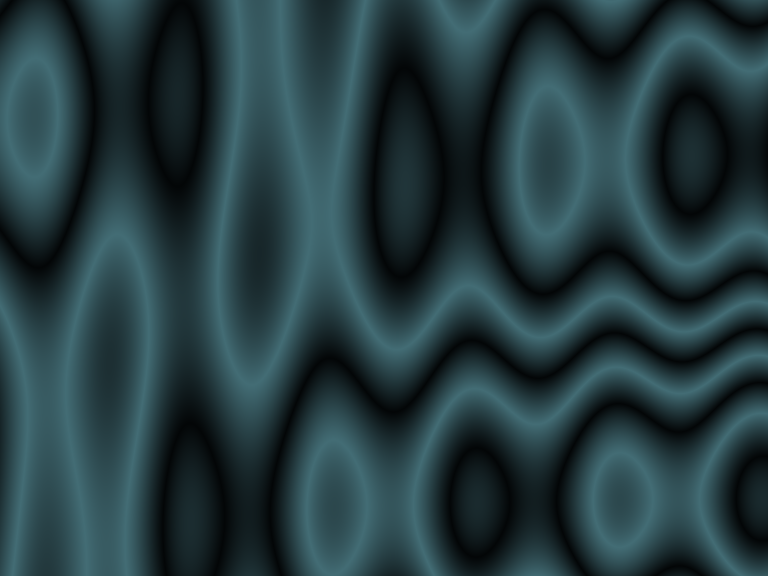
This background is drawn by a WebGL 1 fragment shader. Its source:

```glsl
precision highp float;
// Teal plasma: summed waves folded into soft bands with dark and bright creases.

uniform vec2 u_resolution;

// Narrow columns, a gentle vertical swell, and a swell that grows sideways.
float plasmaField(vec2 p) {
    float columns = 0.26 * cos(25.3 * (p.x - 1.189));
    float swell = 0.20 * cos(8.42 * (p.y - 0.462));
    float fan = 2.02 * (p.x - 0.311) * cos(5.14 * (p.y - 0.757));
    return columns + swell + fan - 1.70;
}

// Triangle wave: 0 at whole numbers, 1 halfway between them.
float foldBand(float level) {
    return 1.0 - abs(2.0 * fract(level) - 1.0);
}

void main() {
    vec2 p = gl_FragCoord.xy / u_resolution.y;
    float brightness = foldBand(plasmaField(p));

    vec3 nearBlack = vec3(0.012, 0.022, 0.026);
    vec3 teal = vec3(0.262, 0.425, 0.457);
    gl_FragColor = vec4(mix(nearBlack, teal, brightness), 1.0);
}
```
